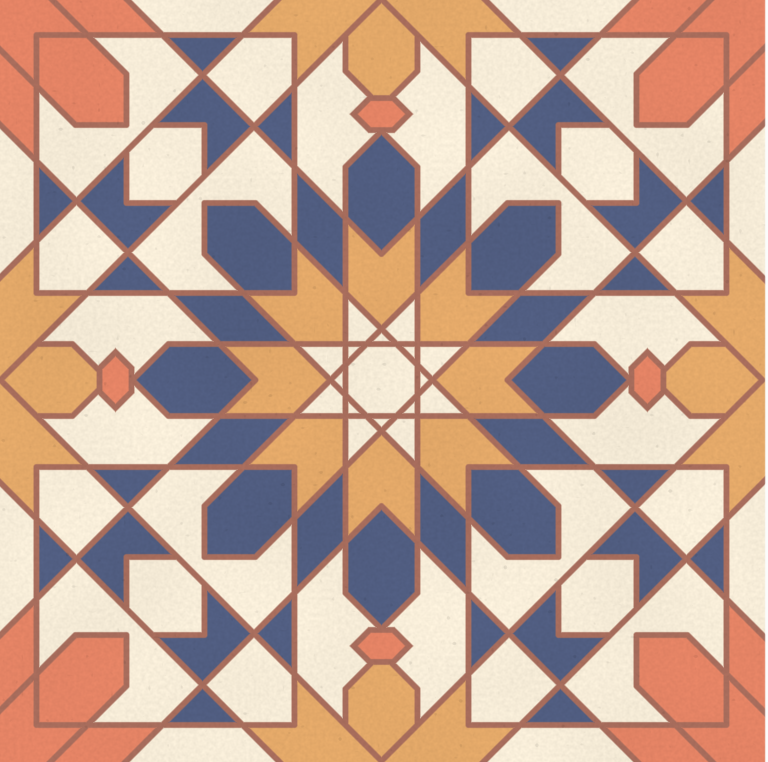
Give the GLSL for this pattern, as a WebGL 1 fragment shader.

```glsl
precision highp float;
uniform vec2 u_resolution;

// Palette
const vec3 CREAM = vec3(0.965, 0.925, 0.845);
const vec3 BLUE = vec3(0.315, 0.365, 0.505);
const vec3 OCHRE = vec3(0.89, 0.66, 0.41);
const vec3 CORAL = vec3(0.895, 0.515, 0.395);
const vec3 GROUT = vec3(0.655, 0.425, 0.36);
const vec3 BORDER = vec3(0.99);

// Proportions, with half the tile as 1
const float CORE = 0.0945;
const float STAR = 0.1339;
const float ARM = CORE + STAR;
const float TIP = 0.3307;
const float PETAL = TIP + STAR;
const float SHOULDER = TIP + ARM;
const float INNER = 1.0 - TIP;
const float FRAME = 1.0 - CORE;
const float BAND = 1.27;
const float BEAD = 0.698;
const float STROKE = 0.0076;

vec2 gradientAt(vec2 cell) {
  float h = fract(sin(dot(cell, vec2(127.1, 311.7))) * 43758.5);
  return vec2(cos(h * 6.2832), sin(h * 6.2832));
}

float gradientNoise(vec2 p) {
  vec2 i = floor(p), f = fract(p);
  vec2 u = f * f * (3.0 - 2.0 * f);
  vec2 e = vec2(1.0, 0.0);
  float low = mix(dot(gradientAt(i), f), dot(gradientAt(i + e), f - e), u.x);
  float high = mix(dot(gradientAt(i + e.yx), f - e.yx),
                   dot(gradientAt(i + e.xx), f - e.xx), u.x);
  return mix(low, high, u.y);
}

float segment(vec2 p, vec2 a, vec2 b) {
  vec2 v = b - a;
  return length(p - a - v * clamp(dot(p - a, v) / dot(v, v), 0.0, 1.0));
}

float level(vec2 p, float y, float x0, float x1) {
  return segment(p, vec2(x0, y), vec2(x1, y));
}

float upright(vec2 p, float x, float y0, float y1) {
  return segment(p, vec2(x, y0), vec2(x, y1));
}

// 45 degree strokes from a start point
float rising(vec2 p, vec2 start, float run) {
  return segment(p, start, start + vec2(run));
}

float falling(vec2 p, vec2 start, float run) {
  return segment(p, start, start + vec2(-run, run));
}

float beadShape(vec2 p) {
  vec2 q = abs(p - vec2(BEAD, 0.0));
  return max(q.x - 0.042, (q.x + q.y - 0.073) * 0.7071);
}

// Strokes of one folded eighth
float strokes(vec2 p) {
  float d = level(p, CORE, 0.0, SHOULDER);
  d = min(d, upright(p, CORE, 0.0, CORE));
  d = min(d, falling(p, vec2(STAR, 0.0), STAR));
  d = min(d, rising(p, vec2(STAR, 0.0), TIP));
  d = min(d, rising(p, vec2(INNER + STAR, INNER), 0.4));
  d = min(d, rising(p, vec2(TIP, 0.0), 1.0));
  d = min(d, falling(p, vec2(1.0, 0.0), 0.5));
  d = min(d, falling(p, vec2(BAND, 0.0), BAND * 0.5));
  d = min(d, level(p, ARM, ARM, FRAME));
  d = min(d, upright(p, FRAME, ARM, FRAME));
  d = min(d, upright(p, PETAL, TIP, PETAL));
  d = min(d, level(p, PETAL, 1.0 - PETAL, INNER));
  d = min(d, upright(p, INNER, PETAL, BAND - INNER));
  d = min(d, level(p, INNER, INNER, INNER + STAR));
  d = min(d, falling(p, vec2(SHOULDER + CORE, 0.0), CORE));
  d = min(d, level(p, CORE, FRAME - CORE, FRAME));
  d = min(d, segment(p, vec2(0.742, 0.026), vec2(FRAME - CORE, CORE)));
  float bead = beadShape(p);
  return bead < 0.0 ? abs(bead) : min(d, abs(bead));
}

vec3 frameFill(vec2 p, float sum, float diff) {
  if (diff > TIP) return sum < 1.0 || sum > BAND ? BLUE : CREAM;
  if (sum < 1.0) return p.x < PETAL && diff < STAR ? BLUE : CREAM;
  if (sum < BAND) return p.x > INNER || p.y < PETAL ? BLUE : CREAM;
  return p.y > INNER && diff < STAR ? CORAL : CREAM;
}

vec3 outerFill(vec2 p, float sum, float diff) {
  if (beadShape(p) < 0.0) return CORAL;
  if (sum > BAND) return diff < TIP ? CORAL : CREAM;
  if (sum > 1.0) return OCHRE;
  if (diff < STAR) return p.y < CORE ? CREAM : OCHRE;
  if (diff < TIP) return p.y < CORE ? OCHRE : BLUE;
  if (p.y < CORE && sum < SHOULDER + CORE) return BLUE;
  return p.y < CORE && diff > 0.716 ? OCHRE : CREAM;
}

void main() {
  vec2 uv = gl_FragCoord.xy / u_resolution;
  vec2 p = (uv - vec2(0.4967, 0.5013)) * 2.0;
  p.x *= u_resolution.x / u_resolution.y;
  float pixel = 2.0 / u_resolution.y;

  // Eightfold symmetry
  vec2 q = abs(p);
  q = vec2(max(q.x, q.y), min(q.x, q.y));
  float sum = q.x + q.y, diff = q.x - q.y;
  bool framed = q.y > ARM && q.x < FRAME;
  vec3 color = framed ? frameFill(q, sum, diff) : outerFill(q, sum, diff);
  float line = smoothstep(pixel, -pixel, strokes(q) - STROKE);
  color = mix(color, GROUT, line);

  // Stone grain and soft wear
  float grain = gradientNoise(p * 95.0) + 0.6 * gradientNoise(p * 170.0 + 19.0);
  color *= 1.0 + 0.035 * grain + 0.03 * gradientNoise(p * 4.0);
  color *= 1.0 - 0.08 * smoothstep(0.42, 0.65, gradientNoise(p * 60.0 + 7.0));

  // Pale margin at the right
  color = mix(color, BORDER, smoothstep(-pixel, pixel, p.x - 1.007));
  gl_FragColor = vec4(color, 1.0);
}
```
